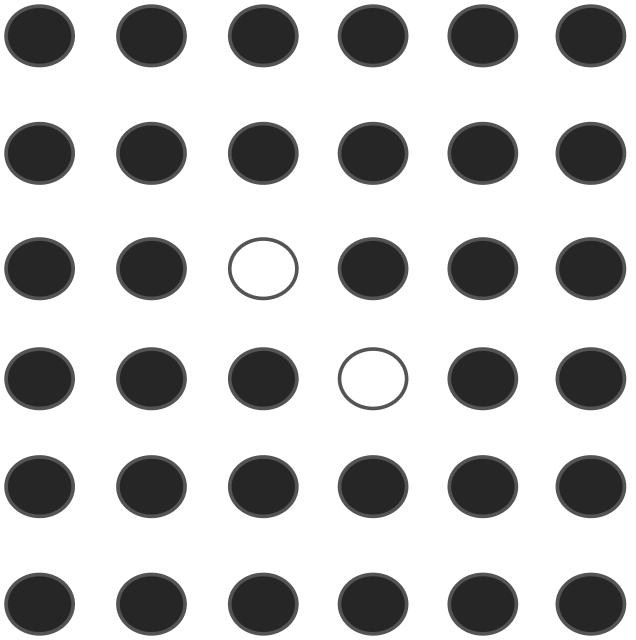
Reproduce this pattern procedurally as a Shadertoy shader.

```glsl
// Approximate signed distance to an ellipse
float ellipseDistance(vec2 p, vec2 radii) {
    float k = length(p / radii);
    return k * (k - 1.0) / max(length(p / (radii * radii)), 0.001);
}

float coverage(float dist, float pixel) {
    return clamp(0.5 - dist / pixel, 0.0, 1.0);
}

void mainImage(out vec4 fragColor, in vec2 fragCoord) {
    vec2 uv = fragCoord / iResolution.xy;
    vec2 aspect = vec2(iResolution.x / iResolution.y, 1.0);
    float pixel = 1.0 / iResolution.y;

    // Slightly uneven grid lines
    float columns[6] = float[6](0.0623, 0.2382, 0.4140, 0.5866, 0.7592, 0.9291);
    float rows[6] = float[6](0.0560, 0.2396, 0.4082, 0.5801, 0.7604, 0.9440);

    vec3 color = vec3(1.0);
    for (int row = 0; row < 6; row++) {
        for (int col = 0; col < 6; col++) {
            vec2 p = (uv - vec2(columns[col], rows[row])) * aspect;
            float dist = ellipseDistance(p, vec2(0.0524, 0.0464));

            // Two central cells on the falling diagonal stay hollow
            bool hollow = row + col == 5 && (col == 2 || col == 3);
            if (!hollow) color = mix(color, vec3(0.15), coverage(dist, pixel));

            // Outline
            color = mix(color, vec3(0.33), coverage(abs(dist) - 0.00285, pixel));
        }
    }
    fragColor = vec4(color, 1.0);
}
```
